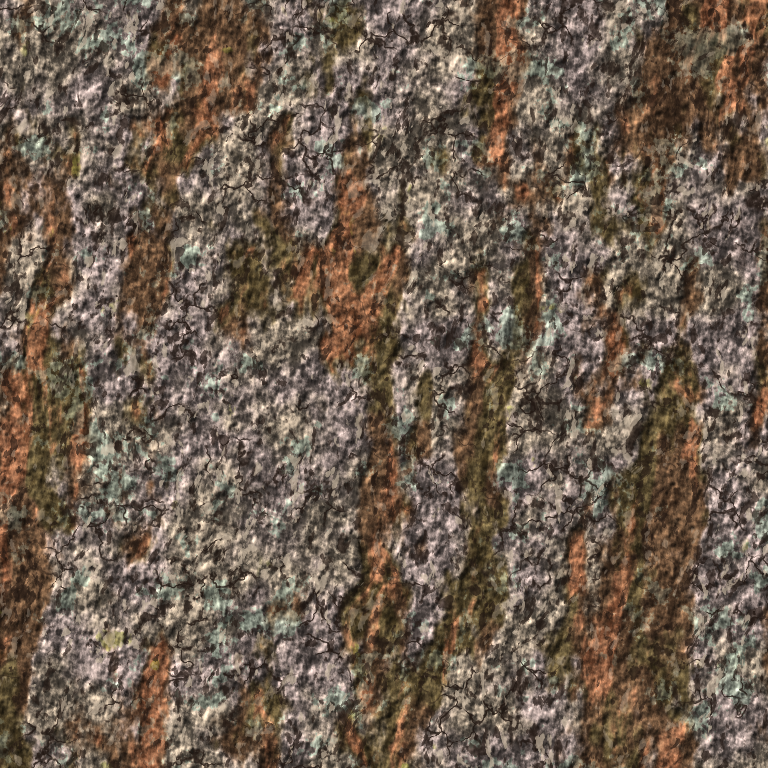
Give the GLSL for this texture, as a Shadertoy shader.

```glsl
// Rugged tree bark: grey flaking ridges, rusty mossy furrows, cracks and lichen.
#define LEAN 0.13
#define WARP 0.045
#define FURROW_SCALE vec2(15.0, 3.4)
#define FLAKE_SCALE vec2(25.0, 25.0)
#define GRAIN_SCALE vec2(78.0, 58.0)
#define RELIEF 2.3
#define CRACK_WIDTH 0.13
#define LICHEN_LEVEL 0.635
#define MOSS_LEVEL 0.46
#define LIGHT_STEP vec2(-0.0022, 0.0032)

float hash(vec2 p) {
    vec3 q = fract(vec3(p.xyx) * 0.1031);
    q += dot(q, q.yzx + 33.33);
    return fract((q.x + q.y) * q.z);
}

float noise(vec2 p) {
    vec2 i = floor(p), f = fract(p);
    f = f * f * (3.0 - 2.0 * f);
    return mix(mix(hash(i), hash(i + vec2(1, 0)), f.x),
               mix(hash(i + vec2(0, 1)), hash(i + vec2(1, 1)), f.x), f.y);
}

// Layered noise, centred on 0.5
float fbm(vec2 p) {
    float sum = 0.0, amp = 0.52;
    for (int i = 0; i < 4; i++) {
        sum += amp * noise(p);
        p = mat2(1.6, 1.2, -1.2, 1.6) * p + 19.7;
        amp *= 0.54;
    }
    return sum / 1.034;
}

// Coordinates that follow the slanting, wavering wood
vec2 alongBark(vec2 p) {
    vec2 q = p + WARP * (vec2(fbm(p * 9.0), fbm(p * 9.0 + 31.0)) - 0.5);
    q.x -= LEAN * q.y;
    return q;
}

// Raw furrow field: above about 0.54 lies inside a furrow
float furrowField(vec2 p) {
    vec2 q = alongBark(p);
    float broad = noise(q * FURROW_SCALE + 3.0);
    float narrow = noise(q * FURROW_SCALE * 1.9 + 17.0);
    float ragged = fbm(p * vec2(40.0, 24.0) + 5.0) - 0.5;
    return 0.62 * broad + 0.38 * narrow + 0.55 * ragged;
}

float height(vec2 p) {
    float furrow = smoothstep(0.43, 0.65, furrowField(p));
    return fbm(p * GRAIN_SCALE) + 0.6 * fbm(p * vec2(34.0, 26.0) + 8.0) - 0.35 * furrow;
}

// Cellular flakes: x is the distance to the rim, y a random tone
vec2 flakes(vec2 p) {
    vec2 cell = floor(p);
    float nearest = 9.0, second = 9.0, tone = 0.0;
    for (int y = -1; y <= 1; y++)
    for (int x = -1; x <= 1; x++) {
        vec2 c = cell + vec2(x, y);
        float d = length(c + vec2(hash(c), hash(c + 57.0)) - p);
        if (d < nearest) { second = nearest; nearest = d; tone = hash(c + 91.0); }
        else second = min(second, d);
    }
    return vec2(second - nearest, tone);
}

void mainImage(out vec4 fragColor, in vec2 fragCoord) {
    vec2 p = fragCoord / iResolution.y + 2.0;
    vec2 q = alongBark(p);
    float field = furrowField(p);
    float furrow = smoothstep(0.46, 0.62, field);
    float grain = fbm(p * GRAIN_SCALE);
    float speck = fbm(p * vec2(160.0, 130.0) + 40.0);
    float patches = fbm(p * vec2(20.0, 13.0) + 60.0);
    vec2 ragged = vec2(fbm(p * 45.0 + 4.0), fbm(p * 45.0 + 74.0)) - 0.5;
    vec2 flake = flakes((q + 0.045 * ragged) * FLAKE_SCALE);

    // Ridges: weathered grey, drifting from mauve to beige
    float tone = 0.5 + 1.0 * (grain - 0.5) + 1.0 * (speck - 0.5)
               + 0.4 * (patches - 0.5) + 0.16 * (flake.y - 0.5);
    vec3 greyHue = mix(vec3(1.00, 0.89, 0.85), vec3(1.01, 0.91, 0.79),
                       smoothstep(0.35, 0.65, fbm(p * 16.0 + 23.0)));
    vec3 ridge = greyHue * mix(0.27, 0.71, smoothstep(0.12, 0.9, tone));

    // Furrows: brown wood, olive moss and thin rusty streaks
    float fibre = fbm(q * vec2(95.0, 32.0) + 12.0);
    float woodTone = smoothstep(0.25, 0.75, 0.5 * (fibre + speck));
    vec3 wood = mix(vec3(0.19, 0.135, 0.095), vec3(0.54, 0.41, 0.30), woodTone);
    vec3 moss = mix(vec3(0.19, 0.16, 0.09), vec3(0.46, 0.41, 0.27), woodTone);
    wood = mix(wood, moss, 0.8 * smoothstep(MOSS_LEVEL, MOSS_LEVEL + 0.1, fbm(p * vec2(17.0, 8.0) + 80.0)));
    float streak = noise(q * vec2(44.0, 7.0) + 44.0) * 0.65 + fibre * 0.35;
    float rust = smoothstep(0.55, 0.66, field) * smoothstep(0.52, 0.66, streak);
    wood = mix(wood, mix(vec3(0.34, 0.20, 0.13), vec3(0.76, 0.52, 0.38), woodTone), 0.85 * rust);
    vec3 color = mix(ridge, wood, furrow);

    // Lichen: pale teal crusts with rare yellow-green dots
    float crust = 0.6 * fbm(p * 36.0 + 140.0) + 0.4 * noise(p * 21.0 + 9.0);
    float lichen = smoothstep(LICHEN_LEVEL, LICHEN_LEVEL + 0.05, crust + 0.4 * (speck - 0.5));
    color = mix(color, vec3(0.49, 0.54, 0.48) * (0.5 + grain), 0.7 * lichen * (1.0 - 0.5 * furrow));
    float dots = smoothstep(0.88, 0.93, noise(p * 30.0 + 210.0) + 0.4 * (grain - 0.5));
    color = mix(color, vec3(0.47, 0.48, 0.19), 0.45 * dots * smoothstep(0.58, 0.7, patches));

    // Relief light, broken cracks, dark pits and pale chips
    float slope = height(p) - height(p + LIGHT_STEP);
    color *= clamp(1.0 + RELIEF * slope, 0.4, 1.65);
    float broken = smoothstep(0.48, 0.60, fbm(p * vec2(17.0, 24.0) + 170.0));
    float crack = (1.0 - smoothstep(0.02, CRACK_WIDTH, flake.x)) * broken;
    color = mix(color, vec3(0.13, 0.09, 0.07), 0.8 * crack * (1.0 - 0.5 * furrow));
    float pits = smoothstep(0.62, 0.72, fbm(q * vec2(95.0, 60.0) + 250.0));
    color = mix(color, vec3(0.13, 0.09, 0.07), 0.65 * pits);
    float chips = smoothstep(0.66, 0.75, fbm(q * vec2(85.0, 50.0) + 310.0));
    color = mix(color, vec3(0.80, 0.73, 0.64), 0.65 * chips * (1.0 - 0.5 * furrow));

    fragColor = vec4(clamp(color, 0.0, 1.0), 1.0);
}
```
